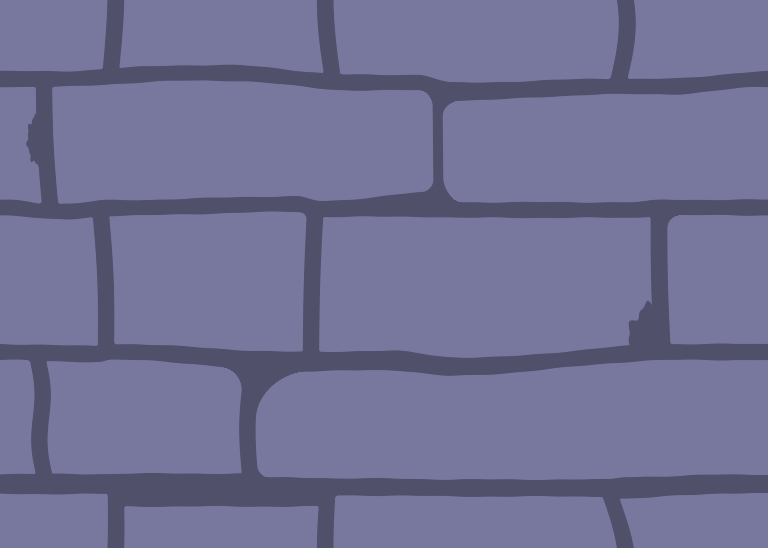
Write a Shadertoy shader that draws this texture.

```glsl
// A flat cartoon brick wall: four courses of hand-drawn stones in dark mortar.
// Mortar beds are bands bent by smooth ramps; upright joints are leaning strokes
// with rounded corners; chips are wobbly ellipses. The wall wraps at its edges.

const vec2 WALL = vec2(768.0, 548.0);   // wall units across the canvas
const float PI = 3.14159;
const vec3 STONE = vec3(0.47, 0.465, 0.62);
const vec3 MORTAR = vec3(0.315, 0.315, 0.42);
const vec4 SQUARE = vec4(2.0);          // nearly sharp corners

// Smooth step of the given height between a and b
float ramp(float u, float a, float b, float height) {
    return height * smoothstep(a, b, u);
}

// Small hand-drawn unevenness, periodic across the wall
float wobble(float u, float seed) {
    return 0.6 * sin(2.0 * PI * 7.0 * u + seed) + 0.4 * sin(2.0 * PI * 17.0 * u + seed * 2.3);
}

// Mortar beds, top to bottom: x = centre line, y = half thickness
vec2 bedFirst(float u) {
    float c = 79.0 + ramp(u, 0.07, 0.24, -6.0) + ramp(u, 0.3, 0.46, 9.5)
            + ramp(u, 0.545, 0.59, 9.0) + ramp(u, 0.6, 0.8, -5.0) + ramp(u, 0.87, 1.0, -7.5);
    return vec2(c, 7.8 + ramp(u, 0.55, 0.59, 1.0) + ramp(u, 0.62, 0.8, -1.0));
}

vec2 bedSecond(float u) {
    float c = 207.5 + ramp(u, 0.01, 0.065, 4.0) + ramp(u, 0.09, 0.14, -3.5)
            + ramp(u, 0.14, 0.39, -4.0) + ramp(u, 0.385, 0.42, 5.0)
            + ramp(u, 0.42, 0.56, -4.5) + ramp(u, 0.56, 0.6, 5.5) + ramp(u, 0.82, 0.87, -2.5);
    return vec2(c, 7.8 + ramp(u, 0.42, 0.56, 4.5) + ramp(u, 0.56, 0.6, -4.5));
}

vec2 bedThird(float u) {
    float c = 352.0 + ramp(u, 0.0, 0.13, 2.0) + ramp(u, 0.13, 0.145, -2.0)
            + ramp(u, 0.16, 0.38, 9.5) + ramp(u, 0.4, 0.5, -1.0)
            + ramp(u, 0.51, 0.59, 6.0) + ramp(u, 0.6, 0.88, -14.5);
    return vec2(c, 8.0 + ramp(u, 0.2, 0.35, 1.7) + ramp(u, 0.55, 0.7, -1.7));
}

vec2 bedFourth(float u) {
    float c = 484.0 + ramp(u, 0.14, 0.165, 6.0) + ramp(u, 0.31, 0.345, 2.0)
            + ramp(u, 0.41, 0.44, -5.0) + ramp(u, 0.5, 0.6, 1.0) + ramp(u, 0.8, 0.95, -4.0);
    float h = 10.0 + ramp(u, 0.14, 0.165, 6.5) + ramp(u, 0.31, 0.345, -2.0)
            + ramp(u, 0.41, 0.44, -6.0) + ramp(u, 0.79, 0.815, 2.5) + ramp(u, 0.82, 0.9, -1.5);
    return vec2(c, h);
}

float bedDistance(vec2 p, vec2 bed, float seed) {
    return abs(p.y - bed.x) - bed.y - 0.6 * wobble(p.x / WALL.x, seed);
}

// Distances to the mortar above and below a course
vec2 courseGap(float y, vec2 upper, vec2 lower) {
    return vec2(y - upper.x - upper.y, lower.x - lower.y - y);
}

// Keep a shape inside its course, overlapping the beds slightly
float clipToCourse(float d, vec2 gap) {
    return max(d, -min(gap.x, gap.y) - 4.0);
}

// Extra mortar width next to a stone corner of radius r
float cove(float d, float r) {
    float s = clamp(1.0 - d / r, 0.0, 1.0);
    return r * (1.0 - sqrt(1.0 - s * s));
}

// Upright joint. shape = lean, bend, sway, half width;
// corners = radii at top left, top right, bottom left, bottom right
float joint(float x, vec2 gap, float start, vec4 shape, vec4 corners) {
    float t = clamp(gap.x / (gap.x + gap.y), 0.0, 1.0);
    float dx = x - start - shape.x * t - shape.y * sin(PI * t) - shape.z * sin(2.0 * PI * t);
    float left = cove(gap.x, corners.x) + cove(gap.y, corners.z);
    float right = cove(gap.x, corners.y) + cove(gap.y, corners.w);
    float d = max(-dx - left, dx - right) - shape.w;
    return clipToCourse(d, gap);
}

// Ragged chip bitten out of the stone left of a joint
float chip(vec2 p, vec2 gap, vec2 centre, vec2 radii) {
    vec2 q = (p - centre) / radii;
    float a = atan(q.y, q.x);
    float edge = 0.93 + 0.07 * sin(9.0 * a) + 0.04 * sin(17.0 * a + 1.0);
    float d = (length(q) - edge) * min(radii.x, radii.y);
    return clipToCourse(max(d, p.x - centre.x), gap);
}

void mainImage(out vec4 fragColor, in vec2 fragCoord) {
    vec2 p = fragCoord / iResolution.xy * WALL;
    p.y = WALL.y - p.y;                 // measure downwards
    float u = p.x / WALL.x;

    // Beds
    vec2 b1 = bedFirst(u), b2 = bedSecond(u), b3 = bedThird(u), b4 = bedFourth(u);
    float d = min(bedDistance(p, b1, 0.5), bedDistance(p, b2, 2.1));
    d = min(d, min(bedDistance(p, b3, 3.7), bedDistance(p, b4, 5.2)));

    // Course wrapping over the top and bottom edges
    float wrappedY = p.y + (p.y < 0.5 * WALL.y ? WALL.y : 0.0);
    vec2 gap = courseGap(wrappedY, b4, b1 + vec2(WALL.y, 0.0));
    d = min(d, joint(p.x, gap, 116.0, vec4(-5.0, 2.0, 0.0, 8.3), SQUARE));
    d = min(d, joint(p.x, gap, 327.0, vec4(5.0, -4.0, 0.0, 8.3), SQUARE));
    d = min(d, joint(p.x, gap, 611.0, vec4(8.0, 12.0, 0.0, 8.5), SQUARE));

    // Long stones with rounded ends
    gap = courseGap(p.y, b1, b2);
    d = min(d, joint(p.x, gap, 44.0, vec4(6.0, -1.5, 0.0, 8.2), SQUARE));
    d = min(d, joint(p.x, gap, 437.5, vec4(1.0, 0.0, 0.0, 5.0), vec4(12.0, 19.0, 13.0, 18.0)));
    d = min(d, chip(p, gap, vec2(39.0, 140.0), vec2(12.5, 27.0)));

    // Middle course
    gap = courseGap(p.y, b2, b3);
    d = min(d, joint(p.x, gap, 101.0, vec4(5.0, 2.0, 0.0, 8.2), SQUARE));
    d = min(d, joint(p.x, gap, 315.0, vec4(-4.0, -1.0, 0.0, 8.2), vec4(6.0, 2.0, 2.0, 2.0)));
    d = min(d, joint(p.x, gap, 659.0, vec4(3.0, -1.0, 0.0, 8.4), vec4(3.0, 13.0, 2.0, 2.0)));
    d = min(d, chip(p, gap, vec2(656.0, 350.0), vec2(31.0, 50.0)));

    // Lower course with one broad worn corner
    gap = courseGap(p.y, b3, b4);
    d = min(d, joint(p.x, gap, 38.0, vec4(6.0, 0.0, 3.0, 8.2), SQUARE));
    d = min(d, joint(p.x, gap, 253.0, vec4(-3.0, -4.0, 0.0, 8.2), vec4(24.0, 48.0, 2.0, 11.0)));

    float pixel = WALL.y / iResolution.y;
    fragColor = vec4(mix(MORTAR, STONE, smoothstep(-0.6, 0.6, d / pixel)), 1.0);
}
```
